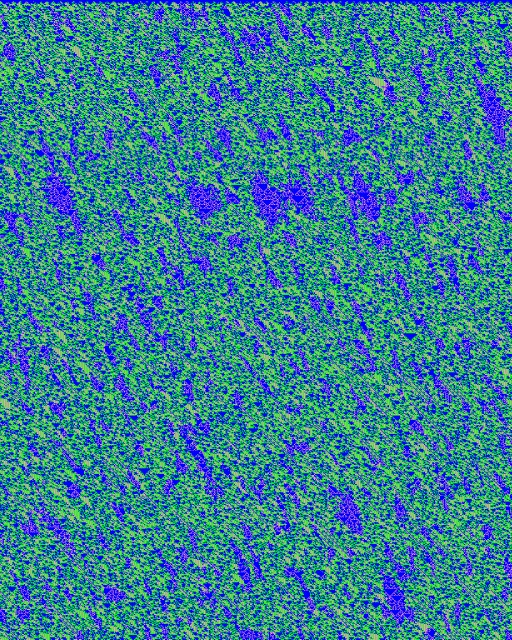
Write a Shadertoy shader that draws this pattern.

```glsl
// A woven field of cellular automata that grow downward, one cell per grid square.
// Each square runs a short 64-bit automaton from a hashed seed row; gradient noise
// picks a green chaotic rule or a blue triangle rule, crossed by diagonal ribbons.

const float ROWS = 768.0;        // cells along the canvas height
const float BAND = 18.0;         // rows grown from one seed row
const float WARM_UP = 7.0;       // hidden rows before a band shows
const vec3 BLUE = vec3(0.0, 0.0, 1.0);
const vec3 GREEN = vec3(0.0, 1.0, 0.0);
const vec3 PINK = vec3(1.0, 0.6, 0.8);

uint hashBits(ivec2 p, uint seed) {
    uint h = uint(p.x) * 0x9E37u + uint(p.y) * 0x85EBCA6Bu + seed * 0xC2B2AE35u;
    h = (h ^ (h >> 16u)) * 0x7FEB352Du;
    h = (h ^ (h >> 15u)) * 0x846CA68Bu;
    return h ^ (h >> 16u);
}

float hash01(ivec2 p, uint seed) {
    return float(hashBits(p, seed) >> 8u) / 16777216.0;
}

float gradientDot(ivec2 corner, vec2 offset, uint seed) {
    float angle = 6.28318 * hash01(corner, seed);
    return dot(vec2(cos(angle), sin(angle)), offset);
}

float gradientNoise(vec2 p, uint seed) {
    ivec2 i = ivec2(floor(p));
    vec2 f = fract(p);
    vec2 u = f * f * f * (f * (f * 6.0 - 15.0) + 10.0);
    float a = gradientDot(i, f, seed);
    float b = gradientDot(i + ivec2(1, 0), f - vec2(1, 0), seed);
    float c = gradientDot(i + ivec2(0, 1), f - vec2(0, 1), seed);
    float d = gradientDot(i + ivec2(1, 1), f - vec2(1, 1), seed);
    return mix(mix(a, b, u.x), mix(c, d, u.x), u.y);
}

// 64 seed cells; the cell at this column lands in bit 0 of the y word
uvec2 seedRow(int column, int band) {
    int word = column >> 5;
    uint s = uint(column & 31);
    uint a = hashBits(ivec2(word - 1, band), 1u);
    uint b = hashBits(ivec2(word, band), 1u);
    uint c = hashBits(ivec2(word + 1, band), 1u);
    return (uvec2(a, b) >> s) | ((uvec2(b, c) << (31u - s)) << 1u);
}

// One generation: rule 18 (nested triangles) or rule 30 (chaotic)
uvec2 generation(uvec2 s, bool calm) {
    uvec2 l = (s << 1u) | uvec2(0u, s.x >> 31u);
    uvec2 r = (s >> 1u) | uvec2(s.y << 31u, 0u);
    return calm ? (l ^ r) & ~s : l ^ (s | r);
}

// Leaning, ragged islands of the calm rule: a few large, many small
bool calmIsland(vec2 cell) {
    vec2 leaning = vec2(cell.x - 0.4 * cell.y, cell.y);
    float ragged = 0.22 * gradientNoise(cell / 5.0, 5u);
    float large = gradientNoise(leaning / vec2(40, 95), 2u);
    float small = 0.3 * gradientNoise(leaning / vec2(24, 50), 3u)
                + 0.7 * gradientNoise(leaning / vec2(11, 25), 4u);
    return large + ragged > 0.42 || small + ragged > 0.22;
}

// Striped ribbons at 45 degrees: 0 none, 1 blue, 2 green, 3 pink
int ribbon(vec2 cell) {
    float d = cell.x - cell.y;
    int lane = int(floor(d / 5.0));
    float along = cell.y / 36.0 + hash01(ivec2(lane, 0), 6u);
    ivec2 id = ivec2(lane, int(floor(along)));
    if (hash01(id, 7u) > 0.08 || fract(along) > 0.3 + 0.7 * hash01(id, 8u)) return 0;
    float stripe = mod(d, 5.0);
    if (stripe < 0.5) return 3;
    if (stripe < 1.5) return 1;
    if (stripe > 2.5 && stripe < 3.5) return mod(cell.y, 4.0) < 2.0 ? 3 : 1;
    return 2;
}

vec3 cellColour(vec2 cell) {
    // Fringe of small triangles along the first row
    if (abs(mod(cell.x, 8.0) - 4.0) < 5.0 - cell.y) return BLUE;

    // Wavy band borders hide the seed rows
    float wobble = clamp(10.0 * gradientNoise(cell / vec2(7, 30), 9u), -4.0, 4.0);
    float band = floor((cell.y + wobble) / BAND);
    int steps = int(cell.y - band * BAND + WARM_UP);
    bool calm = calmIsland(cell);
    uvec2 s = seedRow(int(cell.x), int(band));
    for (int i = 1; i < steps; i++) s = generation(s, calm);

    bool alive = (generation(s, calm).y & 1u) == 1u;
    if (calm) return alive ? PINK : BLUE;

    int stripe = ribbon(cell);
    if (stripe > 0) return stripe == 1 ? BLUE : stripe == 2 ? GREEN : PINK;

    // Parents of the cell decide its shade; upright streaks widen the blue gaps
    uint l = s.x >> 31u, c = s.y & 1u, r = (s.y >> 1u) & 1u, far = (s.y >> 2u) & 1u;
    if ((l & (c ^ r) & (r | far)) == 1u) return PINK;
    float tone = gradientNoise(cell / vec2(6, 14), 10u);
    if (tone < -0.03 && l + c == 0u) return BLUE;
    return alive ? GREEN : BLUE;
}

void mainImage(out vec4 fragColor, in vec2 fragCoord) {
    vec3 sum = vec3(0.0);
    // Nine samples average the cells that share a pixel
    for (int k = 0; k < 9; k++) {
        vec2 p = fragCoord + vec2(k % 3 - 1, k / 3 - 1) / 3.0;
        vec2 down = vec2(p.x, iResolution.y - p.y);
        sum += cellColour(floor(down * ROWS / iResolution.y));
    }
    fragColor = vec4(sum / 9.0, 1.0);
}
```
